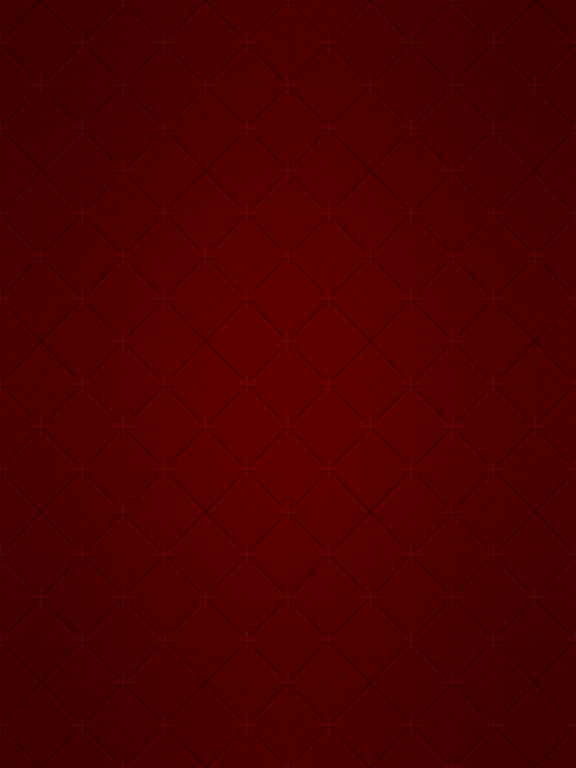
This pattern is drawn by a WebGL 1 fragment shader. Its source:

```glsl
precision highp float;
// Dark red quilted cloth: embossed diamond seams, cross stitches, grain and a soft central glow.
uniform vec2 u_resolution;

float hash(vec2 p) {
  return fract(sin(dot(p, vec2(127.1, 311.7))) * 43758.5453);
}

// Value noise that wraps after "count" cells, with samples at the cell centres.
float wrapNoise(vec2 uv, vec2 count) {
  vec2 p = uv * count - 0.5;
  vec2 i = floor(p);
  vec2 f = fract(p);
  f = f * f * (3.0 - 2.0 * f);
  vec2 a = mod(i, count);
  vec2 b = mod(i + 1.0, count);
  return mix(mix(hash(a), hash(vec2(b.x, a.y)), f.x),
             mix(hash(vec2(a.x, b.y)), hash(b), f.x), f.y);
}

// Soft ridge around zero, never narrower than a pixel.
float ridge(float d, float width, float pixel) {
  float w = max(width, 0.6 * pixel);
  return exp(-d * d / (w * w));
}

// Signed distance to the nearest line of a unit diagonal family.
float seamDistance(float t) {
  return (fract(t + 0.5) - 0.5) * 0.7071;
}

// Tapered horizontal and vertical threads of a stitch, shifted by an offset.
float crossStitch(vec2 q, float offset, float pixel) {
  vec2 taper = 1.0 - smoothstep(0.07, 0.14, abs(q));
  float across = ridge(q.y + offset, 0.012, pixel) * taper.x;
  float upright = ridge(q.x - offset, 0.012, pixel) * taper.y;
  return max(across, upright);
}

void main() {
  vec2 uv = gl_FragCoord.xy / u_resolution;
  vec2 count = vec2(7.0, 9.0);
  vec2 p = uv * count - vec2(0.5, 0.0);
  float pixel = count.x / u_resolution.x;

  // Nearest seam junction; every second one along both axes has no stitch.
  vec2 corner = floor(p + 0.5);
  vec2 middle = floor(p) + 0.5;
  vec2 node = distance(p, corner) < distance(p, middle) ? corner : middle;
  vec2 q = p - node;
  vec2 index = mod(vec2(node.x, -node.y) + count, count);
  vec2 parity = mod(index, 2.0);
  float stitched = step(0.25, parity.x + parity.y);

  // Periodic glow, brightest in the centre.
  vec2 glow = -cos(6.2831853 * uv);
  float red = 0.302 + 0.033 * (glow.x + glow.y) + 0.008 * glow.x * glow.y;

  // Cloth grain and faint mottling.
  red += 0.044 * (wrapNoise(uv, vec2(384.0, 512.0)) - 0.5);
  red += 0.014 * (wrapNoise(uv, vec2(128.0, 170.0)) - 0.5);

  // Seams: a dark groove with a lit lower lip, fading into the stitches.
  float falling = seamDistance(p.x + p.y);
  float rising = seamDistance(p.y - p.x);
  float groove = max(ridge(falling, 0.014, pixel), ridge(rising, 0.014, pixel));
  float lip = max(ridge(falling + 0.032, 0.014, pixel), ridge(rising + 0.032, 0.014, pixel));
  float seam = mix(1.0, smoothstep(0.06, 0.14, length(q)), stitched);
  red += 0.032 * lip * (1.0 - groove) * seam;
  red *= 1.0 - 0.27 * groove * seam;

  // Stitches: a lit cross with a shadow beside it.
  float thread = crossStitch(q, 0.0, pixel) * stitched;
  float shadow = crossStitch(q, 0.030, pixel) * stitched;
  red *= 1.0 - 0.20 * shadow * (1.0 - thread);
  red += 0.060 * thread;

  gl_FragColor = vec4(red, 0.012 * thread, 0.012 * thread, 1.0);
}
```
